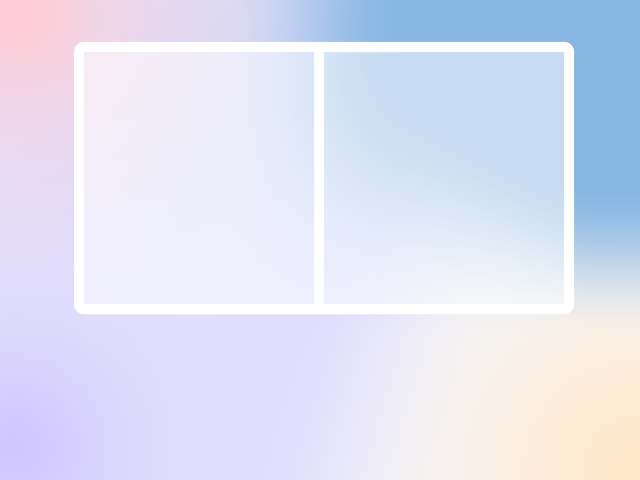
Give the GLSL for this background, as a Shadertoy shader.

```glsl
const vec3 LAVENDER = vec3(0.875, 0.872, 0.993);
const vec3 VIOLET = vec3(0.82, 0.78, 1.0);
const vec3 PERIWINKLE = vec3(0.82, 0.85, 0.96);
const vec3 PEARL = vec3(0.965, 0.96, 0.965);
const vec3 CREAM = vec3(1.0, 0.91, 0.79);
const vec3 MAUVE = vec3(0.95, 0.84, 0.90);
const vec3 PINK = vec3(1.0, 0.80, 0.84);
const vec3 SKY = vec3(0.53, 0.713, 0.89);

// Soft round glow laid over a base colour
vec3 addGlow(vec3 base, vec2 p, vec2 centre, float radius, vec3 tint) {
    vec2 d = (p - centre) / radius;
    return mix(base, tint, exp(-dot(d, d)));
}

// Signed distance to a box with rounded corners
float roundedBox(vec2 p, vec2 halfSize, float radius) {
    vec2 q = abs(p) - halfSize + radius;
    return length(max(q, 0.0)) + min(max(q.x, q.y), 0.0) - radius;
}

float coverage(float dist, float pixel) {
    return 1.0 - smoothstep(-0.5 * pixel, 0.5 * pixel, dist);
}

// Blue area, with a lower edge that softens towards the left
float skyMask(vec2 p) {
    float side = smoothstep(0.46, 0.84, p.x);
    float upper = mix(0.90, 0.62, smoothstep(0.70, 1.25, p.x));
    return side * smoothstep(0.29, upper, p.y);
}

vec3 backdrop(vec2 p) {
    vec3 colour = mix(LAVENDER, PEARL, smoothstep(0.52, 0.95, p.x - 0.3 * p.y));
    colour = addGlow(colour, p, vec2(0.45, 0.78), 0.27, PERIWINKLE);
    colour = addGlow(colour, p, vec2(0.03, 0.07), 0.20, VIOLET);
    colour = addGlow(colour, p, vec2(1.32, 0.02), 0.30, CREAM);
    colour = addGlow(colour, p, vec2(0.04, 0.97), 0.38, MAUVE);
    colour = addGlow(colour, p, vec2(0.04, 0.97), 0.13, PINK);
    return mix(colour, SKY, skyMask(p));
}

// White frame around two translucent panes
vec3 addWindow(vec3 base, vec2 p, float pixel) {
    vec2 centre = vec2(0.6753, 0.6290);
    float dividerX = 0.6649;
    float outer = roundedBox(p - centre, vec2(0.5208, 0.2839), 0.021);
    float opening = roundedBox(p - centre, vec2(0.5000, 0.2622), 0.0);
    float divider = abs(p.x - dividerX) - 0.0104;
    float pane = coverage(max(opening, -divider), pixel);
    float opacity = mix(1.0, 0.52, pane);
    return mix(base, vec3(1.0), coverage(outer, pixel) * opacity);
}

void mainImage(out vec4 fragColor, in vec2 fragCoord) {
    vec2 p = fragCoord / iResolution.y;
    float pixel = 1.0 / iResolution.y;
    fragColor = vec4(addWindow(backdrop(p), p, pixel), 1.0);
}
```
